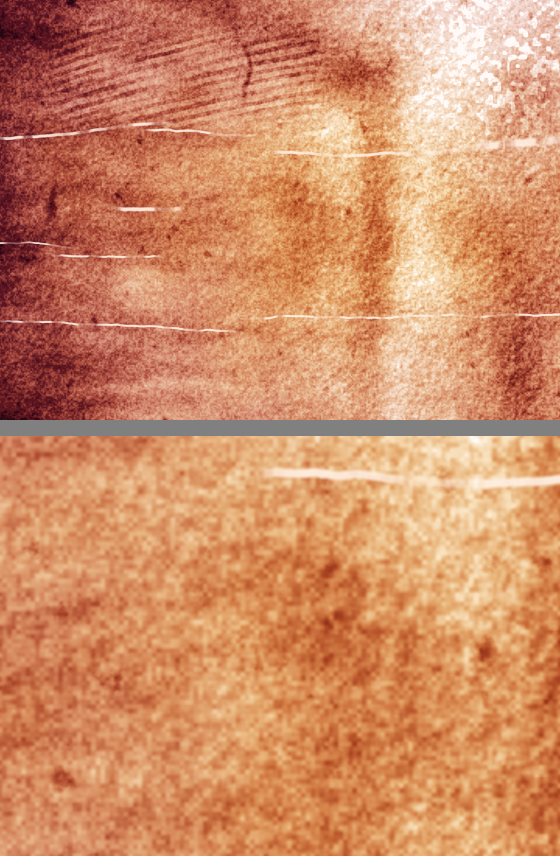
Top, the full canvas; bottom, a detail of the centre.
This texture is drawn by a WebGL 1 fragment shader. Its source:

```glsl
precision highp float;
// Weathered sandstone wall: red at the left, orange in the middle, bleached at the right.
// A tone map of soft stains, strata and scratches is roughened by lit grain,
// coloured through a ramp, then crossed by pale mineral veins.
uniform vec2 u_resolution;

float hash(vec2 p) {
  vec3 q = fract(vec3(p.xyx) * 0.1031);
  q += dot(q, q.yzx + 33.33);
  return fract((q.x + q.y) * q.z);
}

float noise(vec2 p) {
  vec2 i = floor(p), f = fract(p);
  f = f * f * (3.0 - 2.0 * f);
  return mix(mix(hash(i), hash(i + vec2(1, 0)), f.x),
             mix(hash(i + vec2(0, 1)), hash(i + vec2(1, 1)), f.x), f.y);
}

float fbm(vec2 p) {
  float sum = 0.0, amp = 0.5;
  for (int i = 0; i < 5; i++) {
    sum += amp * noise(p);
    p = mat2(1.6, 1.2, -1.2, 1.6) * p + 17.3;
    amp *= 0.5;
  }
  return sum;
}

// Soft elliptical stain
float stain(vec2 p, vec2 centre, vec2 radius) {
  vec2 q = (p - centre) / radius;
  return exp(-dot(q, q));
}

// Height of the stone's crumbly skin
float skin(vec2 p) {
  return noise(p * 62.0) + 0.65 * noise(p * 121.0 + 9.0) + 0.35 * noise(p * 215.0);
}

// Thin wandering vein from a to b, tapered and partly broken
float vein(vec2 p, vec2 a, vec2 b, float width) {
  float s = (p.x - a.x) / (b.x - a.x);
  float wander = (fbm(vec2(p.x * 13.0, a.y * 57.0)) - 0.48) * 0.018;
  float d = abs(p.y - mix(a.y, b.y, s) - wander);
  float ends = smoothstep(0.0, 0.14, s) * (1.0 - smoothstep(0.86, 1.0, s));
  float breaks = mix(0.3, 1.0, smoothstep(0.25, 0.6, noise(vec2(p.x * 45.0, a.y * 90.0))));
  return ends * breaks * (1.0 - smoothstep(width * 0.4, width + 0.002, d));
}

// Dark to pale ramp; warmth shifts the middle from rose to orange
vec3 stoneColour(float t, float warmth) {
  vec3 shadow = mix(vec3(0.36, 0.08, 0.13), vec3(0.46, 0.13, 0.08), warmth);
  vec3 red = mix(vec3(0.66, 0.29, 0.26), vec3(0.69, 0.29, 0.14), warmth);
  vec3 mid = mix(vec3(0.83, 0.55, 0.49), vec3(0.83, 0.50, 0.28), warmth);
  vec3 sand = mix(vec3(0.90, 0.71, 0.63), vec3(0.91, 0.70, 0.47), warmth);
  vec3 pale = mix(vec3(0.95, 0.85, 0.83), vec3(0.97, 0.87, 0.72), warmth);
  vec3 c = mix(vec3(0.15, 0.02, 0.07), shadow, smoothstep(-0.3, 0.0, t));
  c = mix(c, red, clamp(t * 4.0, 0.0, 1.0));
  c = mix(c, mid, clamp(t * 4.0 - 1.0, 0.0, 1.0));
  c = mix(c, sand, clamp(t * 4.0 - 2.0, 0.0, 1.0));
  c = mix(c, pale, clamp(t * 4.0 - 3.0, 0.0, 1.0));
  return mix(c, vec3(1.0, 0.98, 0.97), smoothstep(1.0, 1.3, t));
}

void main() {
  vec2 p = gl_FragCoord.xy / u_resolution.y;
  p.x *= 1.3333 * u_resolution.y / u_resolution.x;
  vec2 w = p + 0.09 * (vec2(fbm(p * 6.0), fbm(p * 6.0 + 31.0)) - 0.48);
  float right = smoothstep(0.45, 0.95, p.x);

  // Broad light, bleached patches and dark stains
  float tone = 0.17 + 0.33 * smoothstep(-0.02, 0.42, w.x) + 0.27 * smoothstep(0.45, 1.0, w.x);
  tone += 0.36 * stain(w, vec2(1.12, 0.9), vec2(0.22, 0.2)) + 0.16 * stain(w, vec2(1.02, 0.66), vec2(0.2, 0.16));
  tone += 0.2 * stain(w, vec2(1.0, 0.22), vec2(0.1, 0.18)) + 0.1 * stain(w, vec2(0.68, 0.67), vec2(0.2, 0.06));
  tone -= 0.6 * stain(w, vec2(0.86, 0.81), vec2(0.11, 0.07)) + 0.3 * stain(w, vec2(0.7, 0.91), vec2(0.16, 0.07));
  tone -= 0.42 * stain(w, vec2(0.91, 0.52), vec2(0.045, 0.27)) + 0.2 * stain(w, vec2(0.88, 0.15), vec2(0.06, 0.2));
  tone -= 0.24 * stain(w, vec2(0.74, 0.48), vec2(0.08, 0.14)) + 0.36 * stain(w, vec2(1.25, 0.78), vec2(0.08, 0.08));
  tone -= 0.36 * stain(w, vec2(1.26, 0.3), vec2(0.14, 0.3)) + 0.3 * stain(w, vec2(1.25, 0.02), vec2(0.2, 0.12));
  tone -= 0.35 * stain(w, vec2(0.48, 1.02), vec2(0.1, 0.05)) + 0.2 * stain(w, vec2(0.0, 1.0), vec2(0.35, 0.12));
  tone -= 0.28 * stain(p, vec2(0.0, 0.0), vec2(0.35, 0.12)) + 0.13 * (1.0 - smoothstep(0.0, 0.06, p.x));

  // Run-off streaks, bedding layers and cloudy mottling
  tone += 0.3 * right * (fbm(vec2(w.x * 13.0, w.y * 1.6)) - 0.48);
  tone += (0.45 - 0.3 * right) * (fbm(vec2(w.x * 3.5, w.y * 24.0)) - 0.48);
  tone += 0.45 * (fbm(p * 9.0 + 5.0) - 0.48);

  // Fan of slanting tool scratches in the upper left
  float slope = p.y - 0.34 * p.x + 0.12 * p.x * p.x + 0.012 * fbm(p * 9.0);
  float groove = smoothstep(0.25, 0.9, 0.5 + 0.5 * sin(slope * 270.0 + 4.0 * noise(vec2(slope * 25.0, 2.0))));
  float scratched = smoothstep(0.67, 0.75, p.y + 0.03 * p.x) * (1.0 - smoothstep(0.88, 0.97, p.y))
    * smoothstep(0.06, 0.22, p.x) * (1.0 - smoothstep(0.68, 0.86, p.x));
  tone -= 0.3 * scratched * (groove - 0.35) * smoothstep(0.2, 0.6, fbm(vec2(p.x * 7.0, slope * 30.0)));

  // Lit relief, fine speckle, pits and a few gouges
  float relief = skin(p) - skin(p + vec2(-0.004, 0.005));
  tone += relief * mix(0.13, 0.27, right);
  tone += 0.25 * (noise(p * 270.0) - 0.5) + 0.2 * (noise(p * 135.0 + 40.0) - 0.5);
  tone -= 0.35 * smoothstep(0.68, 0.85, fbm(p * 30.0 + 70.0));
  tone -= 0.4 * stain(w, vec2(0.575, 0.83), vec2(0.006, 0.08)) + 0.5 * stain(w, vec2(0.115, 0.51), vec2(0.009, 0.03));
  tone -= 0.35 * stain(w, vec2(0.08, 0.385), vec2(0.025, 0.007)) + 0.35 * stain(w, vec2(0.23, 0.24), vec2(0.006, 0.012));
  float flaking = 0.25 * right + stain(p, vec2(1.22, 0.87), vec2(0.2, 0.17));
  tone += 0.4 * flaking * smoothstep(0.62, 0.8, noise(p * 95.0) * 0.7 + fbm(p * 22.0) * 0.5);

  // Pale veins
  float veins = vein(p, vec2(-0.1, 0.66), vec2(0.43, 0.71), 0.0035);
  veins = max(veins, vein(p, vec2(0.33, 0.695), vec2(0.62, 0.675), 0.0025));
  veins = max(veins, vein(p, vec2(0.62, 0.637), vec2(1.05, 0.632), 0.0035));
  veins = max(veins, vein(p, vec2(0.9, 0.628), vec2(1.45, 0.68), mix(0.003, 0.012, smoothstep(0.9, 1.25, p.x))));
  veins = max(veins, vein(p, vec2(-0.1, 0.24), vec2(0.6, 0.21), 0.002));
  veins = max(veins, vein(p, vec2(0.52, 0.243), vec2(1.45, 0.252), 0.0022));
  veins = max(veins, vein(p, vec2(0.12, 0.393), vec2(0.4, 0.388), 0.002));
  veins = max(veins, vein(p, vec2(-0.05, 0.422), vec2(0.18, 0.413), 0.0015));
  veins = max(veins, vein(p, vec2(0.27, 0.498), vec2(0.44, 0.504), 0.005));

  float warmth = stain(w, vec2(0.78, 0.47), vec2(0.48, 0.38)) + 0.3 * right * (1.0 - smoothstep(0.45, 0.75, p.y));
  warmth = clamp(warmth + 0.7 * (fbm(p * 5.0 + 12.0) - 0.4), 0.0, 1.0);
  vec3 colour = stoneColour(tone, warmth);
  gl_FragColor = vec4(mix(colour, vec3(1.0, 0.94, 0.89), 0.92 * veins), 1.0);
}
```
